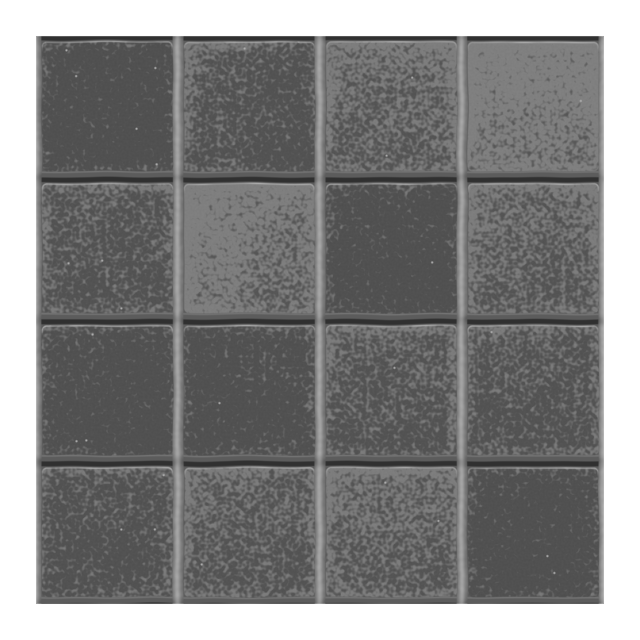
Write a WebGL 1 fragment shader that draws this texture.

```glsl
precision highp float;
uniform vec2 u_resolution;

const float TILES = 4.0;
const float PANEL_SIZE = 0.887;
const vec3 PAPER = vec3(1.0);
const float GLAZE_DARK = 0.315;
const float GLAZE_PALE = 0.475;
const float GROUT_EDGE = 0.43;
const float GROUT_PEAK = 0.64;
const float JOINT_SHADOW = 0.19;
const float JOINT_BEVEL = 0.36;
const float RIM_LIGHT = 0.68;

float hash(vec2 p) {
  vec3 q = fract(vec3(p.xyx) * 0.1031);
  q += dot(q, q.yzx + 33.33);
  return fract((q.x + q.y) * q.z);
}

vec2 gradient(vec2 p) {
  float angle = 6.2832 * hash(p);
  return vec2(cos(angle), sin(angle));
}

float gradientNoise(vec2 p) {
  vec2 i = floor(p);
  vec2 f = p - i;
  vec2 w = f * f * f * (f * (f * 6.0 - 15.0) + 10.0);
  vec2 e = vec2(1.0, 0.0);
  float low = mix(dot(gradient(i), f), dot(gradient(i + e), f - e), w.x);
  float high = mix(dot(gradient(i + e.yx), f - e.yx),
                   dot(gradient(i + 1.0), f - 1.0), w.x);
  return mix(low, high, w.y);
}

float roundedBox(vec2 p, vec2 halfSize, float radius) {
  vec2 q = abs(p) - halfSize + radius;
  return length(max(q, 0.0)) + min(max(q.x, q.y), 0.0) - radius;
}

float fill(float dist, float blur) {
  return 1.0 - smoothstep(-blur, blur, dist);
}

float band(float x, float center, float halfWidth, float blur) {
  return fill(abs(x - center) - halfWidth, blur);
}

// Share of pale glaze on each tile, rows counted from the bottom
float tileWear(vec2 cell) {
  vec4 row = cell.y < 1.0 ? vec4(0.22, 0.40, 0.48, 0.02)
           : cell.y < 2.0 ? vec4(0.04, 0.06, 0.34, 0.30)
           : cell.y < 3.0 ? vec4(0.30, 0.72, 0.02, 0.48)
           : vec4(0.00, 0.26, 0.52, 0.82);
  vec4 column = vec4(equal(vec4(0.0, 1.0, 2.0, 3.0), vec4(cell.x)));
  return dot(row, column);
}

// Mottled glaze, paler toward the rim and the upper left
float glaze(vec2 p, vec2 cell, vec2 f, float edgeDist) {
  float wear = tileWear(cell);
  vec2 lean = vec2(mix(-0.6, 0.25, hash(cell + 7.0)), 0.4);
  float cover = wear + dot(f - 0.5, lean) * (0.25 + wear);
  cover += 0.28 * smoothstep(-0.10, 0.0, edgeDist);
  cover += 0.22 * gradientNoise(p * 4.0 + 11.0);
  float grain = 0.75 * gradientNoise(p * 37.0) + 0.5 * gradientNoise(p * 19.0 + 31.0);
  float fleck = smoothstep(-0.35, 0.4, grain + cover - 0.5);
  float tone = mix(GLAZE_DARK, GLAZE_PALE, fleck);
  return tone + 0.03 * wear + 0.015 * gradientNoise(p * 60.0);
}

// Rare bright chips
float chips(vec2 p, float blur) {
  vec2 grid = p * 16.0;
  vec2 i = floor(grid);
  vec2 offset = 0.3 + 0.4 * vec2(hash(i + 3.0), hash(i + 9.0));
  float dist = length(fract(grid) - offset) / 16.0 - 0.007;
  return step(0.993, hash(i + 57.0)) * fill(dist, blur);
}

// Stepped profile of a horizontal joint, y measured upward from its center
float bedJoint(float y, float blur) {
  float tone = mix(JOINT_BEVEL, JOINT_SHADOW, band(y, -0.012, 0.017, blur));
  return mix(tone, 0.45, band(y, 0.043, 0.006, blur));
}

// Raised bead of vertical grout, x measured from its center
float groutBead(float x, float y) {
  float ridge = exp(-pow((x + 0.004) / 0.024, 2.0));
  float crossing = exp(-pow(y / 0.035, 2.0));
  return mix(GROUT_EDGE, GROUT_PEAK, ridge) - 0.08 * crossing;
}

float mosaic(vec2 p, float pixel) {
  float blur = max(pixel, 0.007);
  vec2 wobble = 0.012 * vec2(gradientNoise(p * 3.0), gradientNoise(p * 3.0 + 40.0));
  vec2 cell = clamp(floor(p), 0.0, TILES - 1.0);
  vec2 f = p - cell;
  vec2 joint = p - floor(p + 0.5) + wobble;

  // Joints below the tiles
  float tone = bedJoint(joint.y, blur);
  float bead = groutBead(joint.x, joint.y) + 0.04 * gradientNoise(p * 24.0);
  tone = mix(tone, bead, band(joint.x, 0.0, 0.038, blur));

  // Tile face and its lit upper rim
  float dist = roundedBox(f + wobble - vec2(0.503, 0.505), vec2(0.460, 0.456), 0.035);
  float face = glaze(p, cell, f, dist);
  face = mix(face, 0.68, chips(p, blur));
  tone = mix(tone, face, fill(dist, blur));
  float glint = 0.72 + 0.5 * gradientNoise(vec2(p.x * 7.0, cell.y * 5.0 + 0.5));
  float rim = band(dist, -0.003, 0.005, blur) * smoothstep(0.88, 0.96, f.y);
  return mix(tone, RIM_LIGHT, rim * clamp(glint, 0.3, 1.0));
}

void main() {
  float side = min(u_resolution.x, u_resolution.y);
  vec2 uv = (gl_FragCoord.xy - 0.5 * u_resolution) / side;
  float scale = TILES / PANEL_SIZE;
  vec2 p = uv * scale + 0.5 * TILES;
  float pixel = scale / side;
  float panel = fill(roundedBox(uv, vec2(0.5 * PANEL_SIZE), 0.0), 0.75 / side);
  gl_FragColor = vec4(mix(PAPER, vec3(mosaic(p, pixel)), panel), 1.0);
}
```
